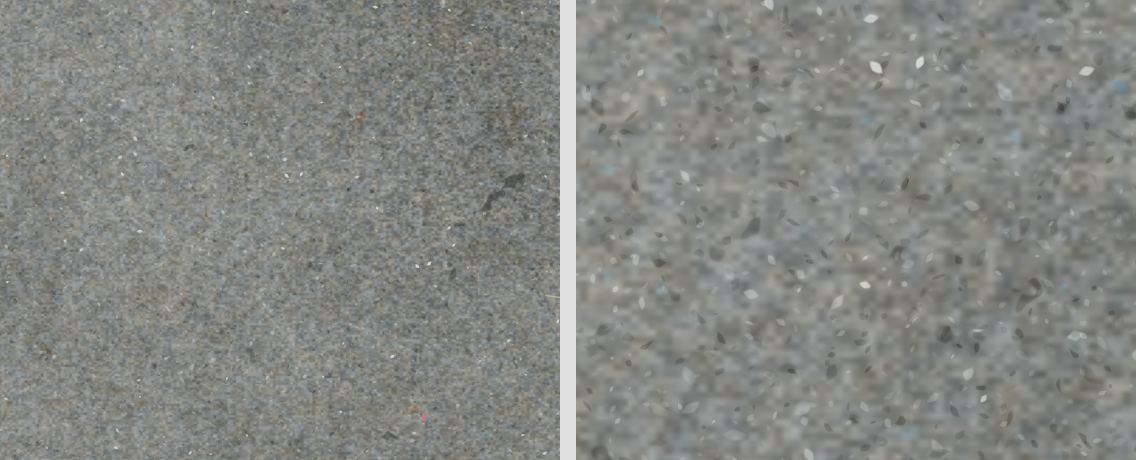
Left: the whole. Right: its middle third, enlarged.
This texture is drawn by a WebGL 2 fragment shader. Its source:

```glsl
#version 300 es
precision highp float;

#define BASE_COLOR vec3(0.524, 0.531, 0.517)
#define RUST_COLOR vec3(0.50, 0.35, 0.27)
#define STAIN_COLOR vec3(0.29, 0.30, 0.29)
#define PINK_COLOR vec3(0.88, 0.40, 0.43)
#define FINE_FREQ 185.0
#define COARSE_FREQ 88.0
#define FINE_CONTRAST 0.135
#define COARSE_CONTRAST 0.095
#define PATCH_CONTRAST 0.045
#define SHADE_DEPTH 0.045

uniform vec2 u_resolution;
out vec4 fragColor;

// Integer hash of a cell and a layer seed, three values in 0..1
vec3 hash3(vec2 cell, int seed) {
    uvec3 v = uvec3(ivec3(ivec2(cell), seed)) * 1664525u + 1013904223u;
    v.x += v.y * v.z;
    v.y += v.z * v.x;
    v.z += v.x * v.y;
    v ^= v >> 16u;
    v.x += v.y * v.z;
    v.y += v.z * v.x;
    v.z += v.x * v.y;
    return vec3(v >> 8u) / 16777216.0;
}

float noise(vec2 p, int seed) {
    vec2 cell = floor(p);
    vec2 f = fract(p);
    f = f * f * (3.0 - 2.0 * f);
    float low = mix(hash3(cell, seed).x, hash3(cell + vec2(1, 0), seed).x, f.x);
    float high = mix(hash3(cell + vec2(0, 1), seed).x, hash3(cell + vec2(1, 1), seed).x, f.x);
    return mix(low, high, f.y);
}

float centered(vec2 p, int seed) {
    return noise(p, seed) - 0.5;
}

// One turned, angular oval per occupied cell: x is coverage, y is a random tone
vec2 scatter(vec2 p, float freq, float density, float radius, int seed) {
    vec2 q = p * freq;
    vec2 cell = floor(q);
    vec3 place = hash3(cell, seed);
    vec3 shape = hash3(cell, seed + 50);
    float size = radius * mix(0.6, 1.3, shape.x);
    vec2 d = q - cell - mix(vec2(0.3), vec2(0.7), place.xy);
    float angle = (shape.y - 0.5) * 2.6;
    d = mat2(cos(angle), -sin(angle), sin(angle), cos(angle)) * d;
    d *= vec2(0.75, 1.25);
    float dist = mix(length(d), abs(d.x) + abs(d.y), 0.4);
    float soft = max(0.75 * freq / u_resolution.y, 0.3 * size);
    float cover = 1.0 - smoothstep(size - soft, size + soft, dist);
    return vec2(cover * step(place.z, density), shape.z);
}

float segmentDistance(vec2 p, vec2 a, vec2 b) {
    vec2 along = b - a;
    return length(p - a - along * clamp(dot(p - a, along) / dot(along, along), 0.0, 1.0));
}

void main() {
    vec2 p = gl_FragCoord.xy / u_resolution.y;
    vec2 rough = p + 0.014 * vec2(centered(p * 95.0, 1), centered(p * 95.0, 2));
    vec2 grainP = p * vec2(0.88, 1.08);

    // Broad patches and the dim area on the upper right
    float tone = PATCH_CONTRAST * (centered(p * 3.5, 3) + centered(p * 11.0, 4)
               + 0.8 * centered(p * 32.0, 5));
    float shade = smoothstep(0.62, 0.95, p.x + 0.12 * centered(p * 6.0, 6))
                * smoothstep(0.22, 0.65, p.y) * (1.0 - 0.5 * smoothstep(1.08, 1.22, p.x));
    tone -= SHADE_DEPTH * shade;

    // Stone grain
    float grain = FINE_CONTRAST * centered(grainP * FINE_FREQ, 7)
                + COARSE_CONTRAST * centered(grainP * COARSE_FREQ + 0.37, 8);
    tone += grain * (1.0 + 0.25 * shade);
    vec3 color = BASE_COLOR + tone;
    color += vec3(0.03, 0.0, -0.035) * centered(p * 60.0, 9);

    // Pale chips and dark pits in several sizes
    for (int i = 0; i < 3; i++) {
        float freq = 82.0 - 21.0 * float(i);
        vec2 shift = vec2(0.31, 0.17) * float(i);
        vec2 chip = scatter(rough * 0.3 + p * 0.7 + shift, freq, 0.24, 0.17, 10 + i);
        vec2 pit = scatter(rough * 0.5 + p * 0.5 + shift, freq * 0.9, 0.23, 0.18, 20 + i);
        color += chip.x * mix(0.03, 0.13, chip.y * chip.y) * vec3(1.0, 1.0, 0.98);
        color -= pit.x * mix(0.03, 0.11, pit.y) * vec3(0.96, 1.0, 1.04);
    }
    vec2 blueChip = scatter(p, 27.0, 0.07, 0.13, 30);
    color += blueChip.x * vec3(-0.02, 0.03, 0.055);
    vec2 glint = scatter(p, 25.0, 0.11, 0.085, 31);
    color = mix(color, vec3(0.84, 0.85, 0.83), glint.x * mix(0.45, 1.0, glint.y));

    // Rust marks, faint brown film and a dyed chip
    vec2 rust = scatter(rough, 6.0, 0.12, 0.062, 32);
    color = mix(color, RUST_COLOR + grain, rust.x * mix(0.35, 0.85, rust.y));
    float film = smoothstep(0.72, 0.95, noise(p * 9.0, 33));
    color += film * vec3(0.0, -0.008, -0.022);
    float dyed = length((rough - vec2(0.924, 0.095)) * vec2(1.3, 0.8));
    color = mix(color, PINK_COLOR, 0.85 * (1.0 - smoothstep(0.004, 0.009, dyed)));

    // Scattered stains and a broken trail of tar
    vec2 stain = scatter(rough, 6.5, 0.12, 0.07, 34);
    color = mix(color, STAIN_COLOR + grain, stain.x * mix(0.2, 0.75, stain.y));
    float trail = segmentDistance(rough, vec2(1.035, 0.535), vec2(1.135, 0.62));
    trail += 0.018 * centered(p * 48.0, 35);
    float tar = 1.0 - smoothstep(0.003, 0.009, trail);
    color = mix(color, STAIN_COLOR + 0.6 * grain, 0.8 * tar);

    // Dry straw at the right edge
    float straw = segmentDistance(p, vec2(1.187, 0.358), vec2(1.23, 0.351));
    float strawEdge = max(0.0012, 0.75 / u_resolution.y);
    color = mix(color, vec3(0.76, 0.74, 0.65), 0.8 * (1.0 - smoothstep(0.0, 2.0 * strawEdge, straw)));

    fragColor = vec4(clamp(color, 0.0, 1.0), 1.0);
}
```
